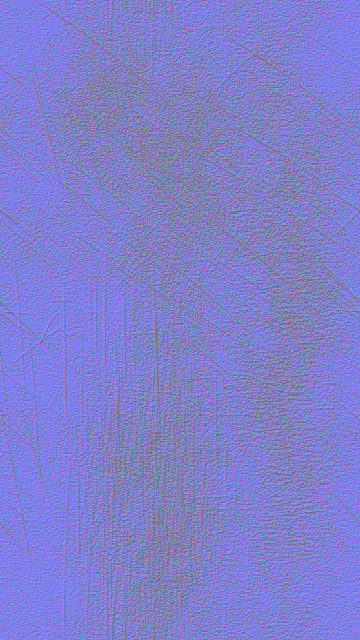
Give the GLSL for this texture map, as a WebGL 2 fragment shader.

```glsl
#version 300 es
precision highp float;
// Tangent-space normal map of a worn, scratched plaster wall that tiles.
// Wrapping gradient noise gives the grain and brushed streaks; looped arcs add
// single scratches. Their slopes are summed and encoded as a normal colour.

uniform vec2 u_resolution;
out vec4 outColor;

const float TAU = 6.2831853;
const vec2 TILE = vec2(0.5625, 1.0);   // tile size in canvas heights
const float STEP = 0.0009;             // slope sampling distance

// Integer hash: two values in 0..1
vec2 hash2(vec2 cell, float seed) {
  uvec2 h = uvec2(cell) + uvec2(uint(seed) * 7919u, uint(seed) * 104729u);
  h = h * 1664525u + 1013904223u;
  h.x += h.y * 1664525u;
  h.y += h.x * 1664525u;
  h ^= h >> 16u;
  h.x += h.y * 1664525u;
  h.y += h.x * 1664525u;
  h ^= h >> 16u;
  return vec2(h & 65535u) / 65535.0;
}

float cornerRamp(vec2 cell, vec2 offset, vec2 period, float seed) {
  float angle = TAU * hash2(mod(cell, period), seed).x;
  return dot(vec2(cos(angle), sin(angle)), offset);
}

// Gradient noise that repeats after a whole number of cells
float gradientNoise(vec2 q, vec2 period, float seed) {
  vec2 i = floor(q), f = fract(q), e = vec2(1.0, 0.0);
  vec2 w = f * f * f * (f * (f * 6.0 - 15.0) + 10.0);
  float low = mix(cornerRamp(i, f, period, seed),
                  cornerRamp(i + e, f - e, period, seed), w.x);
  float high = mix(cornerRamp(i + e.yx, f - e.yx, period, seed),
                   cornerRamp(i + 1.0, f - 1.0, period, seed), w.x);
  return mix(low, high, w.y);
}

float wrapNoise(vec2 uv, vec2 cells, float seed) {
  return gradientNoise(uv * cells, cells, seed);
}

// Soft periodic blob, 1 at its centre
float patchMask(vec2 uv, vec2 centre, vec2 radius) {
  return exp(dot(0.05 / (radius * radius), cos(TAU * (uv - centre)) - 1.0));
}

// Height of the grain and of four brushed directions:
// x upright, y diagonal, z steep, w level
float relief(vec2 uv, float grain, vec4 brush) {
  float h = grain * wrapNoise(uv, vec2(198.0, 352.0), 1.0);
  h += 0.7 * grain * wrapNoise(uv, vec2(117.0, 208.0), 2.0);
  h += brush.x * wrapNoise(uv, vec2(126.0, 26.0), 3.0);
  h += brush.y * wrapNoise(vec2(uv.x + 2.0 * uv.y, uv.y), vec2(98.0, 22.0), 4.0);
  h += brush.z * wrapNoise(vec2(2.0 * uv.x + uv.y, uv.x), vec2(66.0, 24.0), 5.0);
  h += brush.w * wrapNoise(uv, vec2(36.0, 240.0), 6.0);
  return h;
}

// Slope of scattered, slightly bowed grooves around a centre
vec2 scratches(vec2 uv, int count, float seed, vec2 centre, vec2 spread, float angle,
               float jitter, float halfLength, float bow, float strength) {
  vec2 slope = vec2(0.0);
  for (int k = 0; k < count; k++) {
    vec2 place = hash2(vec2(k, 1), seed), form = hash2(vec2(k, 2), seed);
    vec2 shape = hash2(vec2(k, 3), seed);
    vec2 d = uv - centre - (place - 0.5) * spread;
    d = (d - round(d)) * TILE;
    float turn = angle + jitter * (form.x * 2.0 - 1.0);
    vec2 along = vec2(cos(turn), sin(turn)), across = vec2(-along.y, along.x);
    float t = dot(d, along);
    float reach = halfLength * mix(0.3, 1.0, form.y);
    float width = mix(0.0010, 0.0017, shape.x);
    float x = (dot(d, across) + bow * t * t) / width;
    float fade = 1.0 - smoothstep(0.3, 1.0, abs(t) / reach);
    float depth = strength * mix(0.3, 1.0, shape.y * shape.y);
    slope += across * (2.3 * depth * fade * x * exp(-x * x));
  }
  return slope;
}

void main() {
  vec2 uv = gl_FragCoord.xy / u_resolution;

  // Where the wall is worn, and which way it was brushed
  float upper = patchMask(uv, vec2(0.48, 0.73), vec2(0.25, 0.17));
  float lower = patchMask(uv, vec2(0.43, 0.21), vec2(0.17, 0.22));
  float right = patchMask(uv, vec2(0.78, 0.46), vec2(0.14, 0.32));
  float steep = patchMask(uv, vec2(0.27, 0.82), vec2(0.14, 0.15));
  float mottle = wrapNoise(uv, vec2(5.0, 8.0), 7.0) + 0.7 * wrapNoise(uv, vec2(17.0, 29.0), 8.0);
  float worn = 0.85 * (upper + lower + right) + 0.3 * steep;
  float rough = clamp(0.06 + worn * (1.0 + 0.8 * mottle) + 0.12 * mottle, 0.0, 1.15);
  float pits = 1.0 + 0.9 * wrapNoise(uv, vec2(54.0, 96.0), 9.0);
  float grain = mix(0.0004, 0.0020, rough) * pits;
  vec4 brush = vec4(0.0028 * lower, 0.0018 * upper, 0.0017 * steep, 0.0016 * right);
  brush *= 1.0 + 1.2 * mottle;

  // Slope of the relief, raked towards the main diagonal
  vec2 dx = vec2(STEP / TILE.x, 0.0), dy = vec2(0.0, STEP);
  float here = relief(uv, grain, brush);
  vec2 slope = vec2(relief(uv + dx, grain, brush), relief(uv + dy, grain, brush)) - here;
  slope /= STEP;
  slope += 0.15 * (slope.x + slope.y);

  // Single scratches, family by family
  slope += scratches(uv, 56, 11.0, vec2(0.60, 0.70), vec2(0.75, 0.46), -0.64, 0.10, 0.20, 0.35, 1.3);
  slope += scratches(uv, 22, 17.0, vec2(0.80, 0.42), vec2(0.55, 0.50), -0.75, 0.12, 0.18, 0.3, 0.8);
  slope += scratches(uv, 60, 12.0, vec2(0.40, 0.25), vec2(0.46, 0.56), 1.57, 0.05, 0.16, 0.05, 0.9);
  slope += scratches(uv, 30, 13.0, vec2(0.28, 0.82), vec2(0.34, 0.30), -1.30, 0.08, 0.15, 0.1, 0.9);
  slope += scratches(uv, 26, 14.0, vec2(0.35, 0.63), vec2(0.80, 0.55), 0.88, 0.25, 0.11, 0.9, 0.6);
  slope += scratches(uv, 40, 15.0, vec2(0.75, 0.38), vec2(0.70, 0.60), 0.03, 0.13, 0.08, 0.3, 0.6);
  slope += scratches(uv, 9, 16.0, vec2(0.06, 0.30), vec2(0.14, 0.45), -1.42, 0.16, 0.22, 0.1, 0.8);

  // Encode: steep or rough spots give a shortened normal, green points down
  float steepness = length(slope);
  vec3 normal = normalize(vec3(-slope, 1.0));
  normal /= 1.02 + 0.26 * rough + 0.6 * steepness + 0.65 * steepness * steepness;
  outColor = vec4(0.5 + 0.5 * normal * vec3(1.0, -1.0, 1.0), 1.0);
}
```
